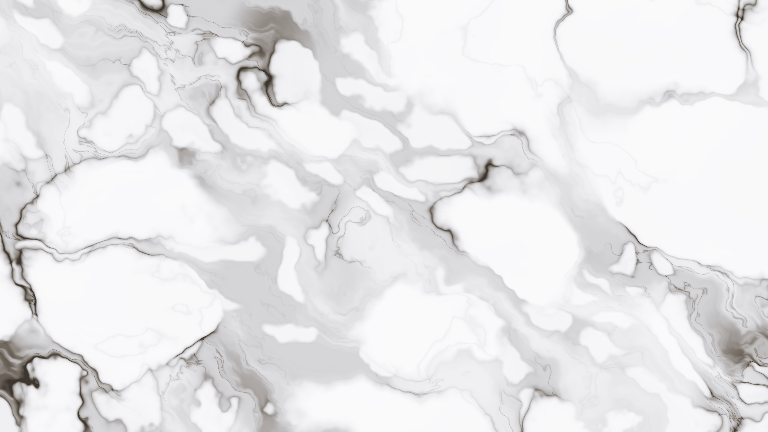
This texture is drawn by a Shadertoy shader. Its source:

```glsl
// White marble: pale slabs split by diagonal grey bands, dark cracks and rusty streaks.

float hash(vec2 p) {
    vec3 h = fract(p.xyx * 0.1031);
    h += dot(h, h.yzx + 33.33);
    return fract((h.x + h.y) * h.z);
}

vec2 hash2(vec2 p) {
    return vec2(hash(p), hash(p + 57.3));
}

float noise(vec2 p) {
    vec2 i = floor(p), f = fract(p);
    f = f * f * (3.0 - 2.0 * f);
    float low = mix(hash(i), hash(i + vec2(1, 0)), f.x);
    float high = mix(hash(i + vec2(0, 1)), hash(i + vec2(1, 1)), f.x);
    return mix(low, high, f.y);
}

float fbm(vec2 p) {
    float sum = 0.0, amp = 0.52;
    for (int i = 0; i < 5; i++) {
        sum += amp * noise(p);
        p = mat2(0.98, 0.2, -0.2, 0.98) * p * 2.03 + 11.7;
        amp *= 0.5;
    }
    return sum;
}

// Cellular noise: x = distance to the rounded cell border, y = random cell id
vec2 cells(vec2 p, float roundness) {
    vec2 base = floor(p), nearCell = base, nearPos = vec2(0);
    float best = 1e3;
    for (int k = 0; k < 9; k++) {
        vec2 c = base + vec2(k % 3, k / 3) - 1.0;
        vec2 r = c + 0.1 + 0.8 * hash2(c) - p;
        if (dot(r, r) < best) {
            best = dot(r, r);
            nearCell = c;
            nearPos = r;
        }
    }
    float sum = 0.0;
    for (int k = 0; k < 25; k++) {
        vec2 c = nearCell + vec2(k % 5, k / 5) - 2.0;
        if (c == nearCell) continue;
        vec2 r = c + 0.1 + 0.8 * hash2(c) - p;
        sum += exp(-dot(0.5 * (nearPos + r), normalize(r - nearPos)) / roundness);
    }
    return vec2(-log(sum) * roundness, hash(nearCell + 7.7));
}

// Bends the plane with layered sines and finer turbulence
vec2 warp(vec2 p, float amount) {
    vec2 sway = sin(p.yx * vec2(5.1, 4.3) + vec2(0.6, 2.1))
              + 0.5 * sin(p.yx * vec2(11.7, 9.2) + p * 4.0 + 1.3);
    vec2 rough = vec2(fbm(p * 4.5), fbm(p * 4.5 + 31.0)) - 0.5;
    return p + amount * (0.13 * sway + rough);
}

float line(float dist, float width) {
    return exp(-abs(dist) / width);
}

// Stain strength from 0 (clean) to 5 (darkest crack)
vec3 marbleColour(float stain) {
    vec3 col = vec3(0.985, 0.985, 0.99);
    col = mix(col, vec3(0.91, 0.91, 0.92), clamp(stain, 0.0, 1.0));
    col = mix(col, vec3(0.81, 0.81, 0.82), clamp(stain - 1.0, 0.0, 1.0));
    col = mix(col, vec3(0.67, 0.65, 0.64), clamp(stain - 2.0, 0.0, 1.0));
    col = mix(col, vec3(0.45, 0.42, 0.38), clamp(stain - 3.0, 0.0, 1.0));
    return mix(col, vec3(0.24, 0.21, 0.19), clamp(stain - 4.0, 0.0, 1.0));
}

void mainImage(out vec4 fragColor, in vec2 fragCoord) {
    // x runs along the veins (down to the right), y across them
    vec2 p = fragCoord / iResolution.y;
    vec2 flow = vec2(0.83, -0.56);
    vec2 q = vec2(dot(p, flow), dot(p, vec2(-flow.y, flow.x)));
    vec2 bent = warp(q, 0.27);

    // Big slabs, with bands of changing width between them
    vec2 slab = cells(bent * vec2(1.9, 3.1) + vec2(3.4, 1.2), 0.06);
    float zone = exp(-pow((q.y - 0.85) / 0.27, 2.0));
    float bandWidth = 0.015 + 0.13 * zone + 0.22 * smoothstep(0.3, 0.8, noise(q * 2.6 + 4.0));
    bandWidth *= mix(1.0, 0.4, smoothstep(1.05, 1.45, q.y));
    float softness = mix(0.015, 0.13, smoothstep(0.35, 0.8, noise(q * 4.0 + 20.0)));
    float rim = slab.x - bandWidth;
    float band = 1.0 - smoothstep(-0.5 * softness, softness, rim);

    // Small white pebbles caught in the bands
    vec2 pebbleCell = cells(bent * vec2(6.0, 10.5) + 9.0, 0.07);
    float gap = mix(0.03, 0.26, noise(q * 6.0 + 13.0));
    float pebbleRim = pebbleCell.x - gap;
    float kept = step(0.35, pebbleCell.y);
    float pebble = kept * smoothstep(-0.03, 0.09, pebbleRim);
    float veil = band * (1.0 - 0.85 * pebble);

    // Cloudy streaks, cracks and rust following the flow
    float grain = fbm(bent * vec2(3.5, 11.0) + 2.0);
    float streak = smoothstep(0.3, 0.7, grain);
    float fibre = fbm(bent * vec2(6.0, 21.0) + 40.0);
    float crackMask = smoothstep(0.4, 0.75, noise(q * 5.0 + 50.0));
    float rust = smoothstep(0.52, 0.78, noise(q * 2.7 + 71.0));

    float stain = 0.18 * fbm(bent * 4.0 + 60.0);
    stain += veil * (0.5 + 1.15 * streak);
    stain += veil * line(fibre - 0.5, 0.014) * (0.4 + 1.3 * crackMask);
    stain += veil * rust * 2.6 * smoothstep(0.46, 0.7, fibre);
    stain += line(rim, 0.013) * (0.25 + 2.6 * crackMask * (0.5 + streak));
    stain += band * kept * line(pebbleRim, 0.04) * (0.15 + 1.1 * crackMask + rust);

    // Hairlines crossing the clean slabs
    float hair = line(fbm(bent * vec2(1.6, 2.6) + 80.0) - 0.5, 0.004);
    stain += 0.55 * hair * (1.0 - band);

    fragColor = vec4(marbleColour(stain), 1.0);
}
```
